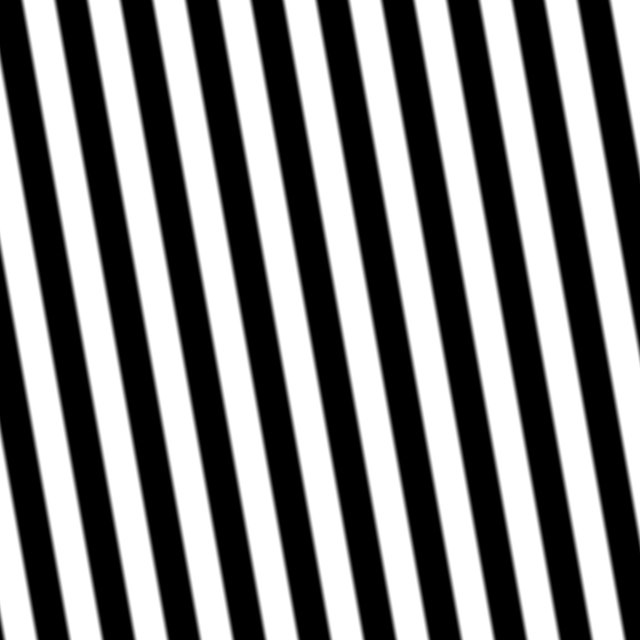
Reproduce this pattern procedurally as a WebGL 1 fragment shader.

```glsl
precision mediump float;
// Draws even black and white stripes leaning ten degrees off vertical, with soft edges.

uniform vec2 u_resolution;

const vec3 INK = vec3(0.0);
const vec3 PAPER = vec3(1.0);
const float LEAN = radians(10.0);
const float STRIPES_PER_UNIT = 9.953; // measured across the stripes
const float STRIPE_OFFSET = 0.055;    // centre of a dark stripe, in periods
const float DARK_SHARE = 0.5;         // dark part of each period
const float EDGE_SOFTNESS = 0.05;     // half width of the blend, in periods

// Position across stripes leaning by the given angle.
float acrossStripes(vec2 point, float angle) {
  return dot(point, vec2(cos(angle), sin(angle)));
}

// Distance to the nearest whole number.
float distanceToCentre(float phase) {
  return abs(fract(phase + 0.5) - 0.5);
}

// 1 inside a dark stripe, 0 outside it.
float stripeMask(float phase, float share, float softness) {
  float edge = 0.5 * share;
  return 1.0 - smoothstep(edge - softness, edge + softness, distanceToCentre(phase));
}

void main() {
  // Canvas units, centred
  vec2 point = (gl_FragCoord.xy - 0.5 * u_resolution) / min(u_resolution.x, u_resolution.y);

  float phase = acrossStripes(point, LEAN) * STRIPES_PER_UNIT - STRIPE_OFFSET;
  float dark = stripeMask(phase, DARK_SHARE, EDGE_SOFTNESS);

  gl_FragColor = vec4(mix(PAPER, INK, dark), 1.0);
}
```
